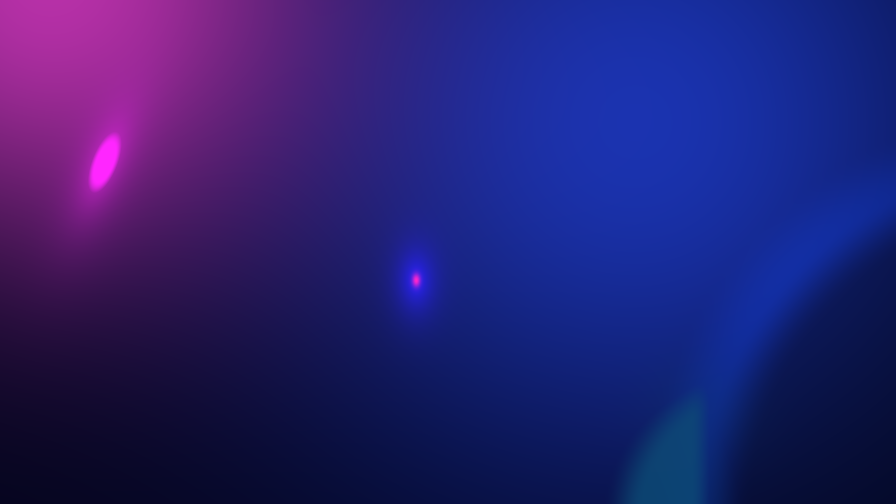
Reproduce this background procedurally as a WebGL 2 fragment shader.

```glsl
#version 300 es
precision highp float;

uniform vec2 u_resolution;
out vec4 outColor;

const vec3 NIGHT = vec3(0.004, 0.012, 0.10);
const vec3 ROYAL = vec3(0.10, 0.20, 0.69);
const vec3 ORCHID = vec3(0.72, 0.19, 0.66);
const vec3 TEAL = vec3(0.05, 0.29, 0.46);
const vec3 MAGENTA = vec3(1.0, 0.15, 1.0);
const vec3 ELECTRIC = vec3(0.16, 0.13, 0.98);
const vec3 PINK = vec3(1.0, 0.15, 0.80);

// Gaussian falloff where spread is the squared radius
float glow(vec2 p, vec2 center, float spread) {
    vec2 d = p - center;
    return exp(-dot(d, d) / spread);
}

// Distance from a center, measured in tilted ellipse radii
float ellipseRadius(vec2 p, vec2 center, vec2 radii, float tilt) {
    vec2 d = p - center;
    float c = cos(tilt), s = sin(tilt);
    return length(vec2(c * d.x - s * d.y, s * d.x + c * d.y) / radii);
}

// Soft disc: one inside, zero outside
float softDisc(vec2 p, vec2 center, float radius, float blur) {
    return 1.0 - smoothstep(radius - blur, radius + blur, length(p - center));
}

// Wide ambient lights
vec3 ambient(vec2 p) {
    vec3 color = mix(NIGHT, ROYAL, glow(p, vec2(1.26, 0.757), 0.54));
    return mix(color, ORCHID, glow(p, vec2(0.10, 1.05), 0.30));
}

// Curved veil along the right side, with shade beneath it
vec3 addVeil(vec3 color, vec2 p) {
    vec2 center = vec2(2.083, -0.02);
    float outer = softDisc(p, center, 0.755, 0.06);
    float inner = softDisc(p, center, 0.645, 0.055);
    color += vec3(0.0, 0.035, 0.12) * outer * (1.0 - inner);
    return color * (1.0 - 0.25 * inner);
}

// Teal leaf: a disc cut by a soft vertical edge
vec3 addLeaf(vec3 color, vec2 p) {
    float body = softDisc(p, vec2(1.528, -0.04), 0.295, 0.04);
    float cut = 1.0 - smoothstep(1.37, 1.425, p.x);
    float tail = 0.2 * (1.0 - smoothstep(1.40, 1.48, p.x));
    float haze = 0.18 * glow(p, vec2(1.39, 0.18), 0.012);
    return mix(color, TEAL, max(body * max(0.85 * cut, tail), haze));
}

// Bright core wrapped in a wider halo
vec3 addFlare(vec3 color, vec3 tint, float r, float halo) {
    float core = 1.0 - smoothstep(0.65, 1.35, r);
    float aura = halo * exp(-0.8 * r);
    return mix(color, tint, max(core, aura));
}

void main() {
    vec2 p = gl_FragCoord.xy / u_resolution.y;
    p.x += 0.5 * (16.0 / 9.0 - u_resolution.x / u_resolution.y);

    vec3 color = ambient(p);
    color = addVeil(color, p);
    color = addLeaf(color, p);

    // Tilted streak
    float streak = ellipseRadius(p, vec2(0.208, 0.678), vec2(0.024, 0.062), 0.38);
    color = addFlare(color, MAGENTA, streak, 0.9);

    // Blue flare with a small pink heart
    vec2 spark = vec2(0.826, 0.444);
    float aura = ellipseRadius(p, spark, vec2(0.026, 0.044), 0.0);
    float heart = ellipseRadius(p, spark, vec2(0.008, 0.013), 0.0);
    color = mix(color, ELECTRIC, exp(-0.7 * pow(aura, 1.35)));
    color = mix(color, PINK, exp(-heart * heart));

    outColor = vec4(clamp(color, 0.0, 1.0), 1.0);
}
```
